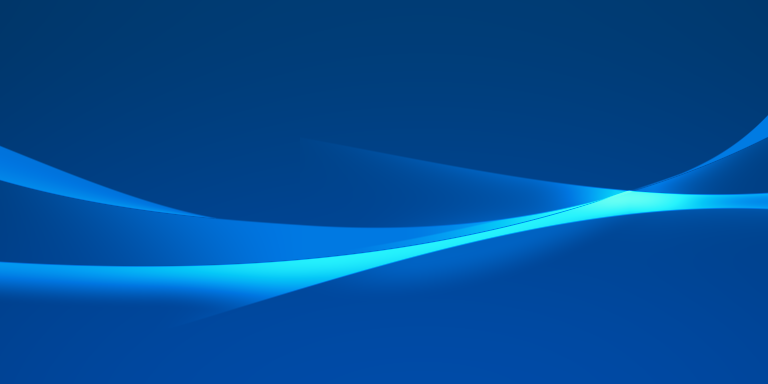
Reproduce this background procedurally as a Shadertoy shader.

```glsl
// Glowing cyan ribbons sweeping and crossing over a deep blue gradient.

// Ribbon edges: heights at four evenly spaced points of a horizontal span
const vec2 LEFT_SPAN = vec2(0.0, 0.391);
const vec4 LEFT_TOP = vec4(0.620, 0.518, 0.440, 0.414);
const vec4 LEFT_BASE = vec4(0.531, 0.471, 0.435, 0.414);
const vec2 RISE_SPAN = vec2(0.391, 1.0);
const vec4 RISE_EDGE = vec4(0.414, 0.4155, 0.487, 0.643);
const vec2 TIP_SPAN = vec2(0.820, 1.0);
const vec4 TIP_EDGE = vec4(0.495, 0.542, 0.602, 0.700);
const vec2 SWEEP_SPAN = vec2(0.0, 0.833);
const vec4 SWEEP_TOP = vec4(0.318, 0.310, 0.367, 0.513);
const vec2 KEEL_SPAN = vec2(0.215, 1.0);
const vec4 KEEL_EDGE = vec4(0.141, 0.297, 0.419, 0.456);
const vec2 VEIL_SPAN = vec2(0.352, 1.0);
const vec4 VEIL_EDGE = vec4(0.656, 0.5755, 0.510, 0.497);
const vec2 STREAK_SPAN = vec2(0.443, 0.703);
const vec4 STREAK_EDGE = vec4(0.346, 0.375, 0.411, 0.4505);
const vec2 SHADE_SPAN = vec2(0.391, 0.885);
const vec4 SHADE_EDGE = vec4(0.227, 0.224, 0.3125, 0.479);

// Colours from darkest to brightest
const vec3 NIGHT = vec3(0.0, 0.235, 0.455);
const vec3 DEEP = vec3(0.0, 0.295, 0.660);
const vec3 AZURE = vec3(0.0, 0.460, 0.880);
const vec3 SKY = vec3(0.01, 0.610, 0.950);
const vec3 CYAN = vec3(0.02, 0.780, 0.970);
const vec3 AQUA = vec3(0.15, 0.950, 0.990);
const vec3 HOT = vec3(0.42, 1.000, 0.950);

const vec2 FLARE_POS = vec2(0.814, 0.479);
const vec2 FLARE_SIZE = vec2(0.070, 0.035);
const float EDGE_SOFTNESS = 0.003;

// Cubic through four evenly spaced heights (Newton form)
float arc(float x, vec2 span, vec4 h) {
    float s = 3.0 * (x - span.x) / (span.y - span.x);
    vec3 d1 = h.yzw - h.xyz;
    vec2 d2 = d1.yz - d1.xy;
    return h.x + s * (d1.x + (s - 1.0) * (d2.x / 2.0 + (s - 2.0) * (d2.y - d2.x) / 6.0));
}

// One where the signed distance is positive, with a smooth edge
float side(float d) {
    float w = max(EDGE_SOFTNESS, 1.0 / iResolution.y);
    return smoothstep(-w, w, d);
}

float glow(float d, float reach) {
    return exp(-max(d, 0.0) / reach);
}

vec3 palette(vec3 base, float light) {
    vec3 c = mix(base, AZURE, clamp(light / 0.4, 0.0, 1.0));
    c = mix(c, SKY, clamp((light - 0.4) / 0.2, 0.0, 1.0));
    c = mix(c, CYAN, clamp((light - 0.6) / 0.2, 0.0, 1.0));
    c = mix(c, AQUA, clamp((light - 0.8) / 0.2, 0.0, 1.0));
    return mix(c, HOT, clamp((light - 1.0) / 0.3, 0.0, 1.0));
}

void mainImage(out vec4 fragColor, in vec2 fragCoord) {
    vec2 p = fragCoord / iResolution.xy;
    float x = p.x, y = p.y;

    // Backdrop, brightest at the lower centre
    vec3 base = mix(DEEP, NIGHT, smoothstep(-0.1, 1.1, y));
    base *= 1.0 - 0.35 * (x - 0.55) * (x - 0.55);

    // Edge heights in this column
    float leftTop = arc(x, LEFT_SPAN, LEFT_TOP);
    float leftBase = arc(x, LEFT_SPAN, LEFT_BASE);
    float rise = arc(x, RISE_SPAN, RISE_EDGE);
    float veil = arc(x, VEIL_SPAN, VEIL_EDGE);
    float keel = arc(x, KEEL_SPAN, KEEL_EDGE);
    float sweep = x < SWEEP_SPAN.y ? min(arc(x, SWEEP_SPAN, SWEEP_TOP), veil) : veil;
    float bodyTop = x < LEFT_SPAN.y ? leftBase : min(rise, veil);
    float aboveKeel = side(y - keel);
    float right = smoothstep(0.80, 0.86, x);

    // Upper left ribbon, brighter along its lower edge
    float across = clamp((leftTop - y) / max(leftTop - leftBase, 0.001), 0.0, 1.0);
    float ribbon = side(leftTop - y) * side(y - leftBase) * (1.0 - smoothstep(0.385, 0.4, x));
    float light = ribbon * (0.38 + (0.12 + 0.5 * x) * across * across);

    // Translucent body between the ribbons, with a lighter streak
    float depth = bodyTop - y;
    float body = 0.42 * smoothstep(-0.1, 0.42, x) * exp(-max(depth, 0.0) * mix(9.0, 0.0, smoothstep(0.0, 0.4, x)));
    body += 0.5 * smoothstep(0.52, 0.78, x);
    body += 0.13 * smoothstep(0.44, 0.56, x) * side(arc(x, STREAK_SPAN, STREAK_EDGE) - y);
    light = max(light, body * side(depth) * side(y - sweep));

    // Bright lower sweep, fading downwards and cut by the keel
    float fall = sweep - y;
    float fade = 1.0 - smoothstep(0.0, mix(0.11, 0.2, smoothstep(0.2, 0.5, x)), fall);
    float crest = mix(0.58, 1.0, smoothstep(0.0, 0.45, x)) - 0.28 * smoothstep(0.84, 1.0, x);
    float middle = 4.0 * (y - keel) * fall / max((sweep - keel) * (sweep - keel), 0.0001);
    crest -= 0.2 * smoothstep(0.84, 1.0, x) * clamp(middle, 0.0, 1.0);
    light = max(light, crest * fade * side(fall) * aboveKeel);
    float tail = smoothstep(0.2, 0.3, x) * (1.0 - smoothstep(0.32, 0.42, x));
    light += 0.08 * tail * glow(y - keel, 0.04) * aboveKeel * side(fall);

    // Upper veil and the haze it casts on the rising edge
    float veilLight = 0.28 * smoothstep(0.33, 0.72, x) + 0.3 * smoothstep(0.68, 0.82, x);
    float haze = 0.17 * smoothstep(0.45, 0.65, x) * glow(y - rise, 0.04);
    float open = side(veil - y) * side(y - rise) * step(RISE_SPAN.x, x);
    light += (veilLight * glow(veil - y, 0.055) + haze) * open * (1.0 - right);

    // Rising tip on the right with a glow under it
    float tip = arc(x, TIP_SPAN, TIP_EDGE);
    light = max(light, 0.43 * right * side(max(tip, rise + 0.003) - y) * side(y - rise));
    float under = mix(0.42, 0.12, smoothstep(0.85, 1.0, x)) * glow(rise - y, 0.045);
    light = max(light, under * right * side(rise - y) * side(y - veil));

    // Soft shade beneath the keel
    float shade = 0.24 * smoothstep(0.0, 0.1, y - arc(x, SHADE_SPAN, SHADE_EDGE));
    shade *= smoothstep(0.33, 0.55, x) * (1.0 - smoothstep(0.74, 0.9, x));
    shade += 0.16 * glow(keel - y, 0.04) * smoothstep(0.72, 0.88, x);
    light += shade * (1.0 - aboveKeel);

    // Flare where the ribbons cross
    vec2 q = (p - FLARE_POS) / FLARE_SIZE;
    light += 0.3 * exp(-dot(q, q)) * aboveKeel * side(max(rise, veil) - y);

    fragColor = vec4(palette(base, light), 1.0);
}
```
